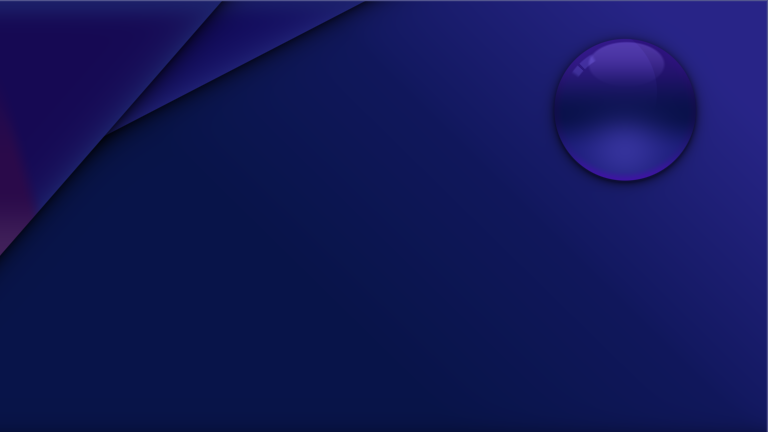
A Shadertoy shader for this background:

```glsl
// Deep blue diagonal gradient with two folded corner sheets and a glossy glass orb.
#define ORB_CENTER vec2(1.447, 0.746)
#define ORB_RADIUS 0.164
#define FOLD_SHADOW 0.020
#define NAVY vec3(0.032, 0.078, 0.285)
#define INDIGO vec3(0.066, 0.092, 0.365)
#define VIOLET vec3(0.155, 0.143, 0.530)
#define SHEEN vec3(0.115, 0.145, 0.430)
#define BORDER vec3(0.330, 0.340, 0.560)

float softness() { return 0.8 / iResolution.y; }

// Coverage of a shape whose signed distance is positive inside.
float cover(float d) { return smoothstep(-softness(), softness(), d); }

// Signed distance to the line a-b, positive on its left.
float lineSide(vec2 p, vec2 a, vec2 b) {
    vec2 dir = normalize(b - a);
    return dir.x * (p.y - a.y) - dir.y * (p.x - a.x);
}

float bell(float x, float width) { return exp(-x * x / (width * width)); }

// Two linear ramps along the diagonal, darker at the very bottom.
vec3 backdrop(vec2 p) {
    float t = dot(p, vec2(0.70, 0.714));
    vec3 col = mix(NAVY, INDIGO, clamp((t - 0.74) / 0.52, 0.0, 1.0));
    col = mix(col, VIOLET, clamp((t - 1.22) / 0.53, 0.0, 1.0));
    return col * (1.0 - 0.20 * exp(-p.y / 0.018));
}

// Lays a sheet over the colour below it, with a shadow beyond its edge.
vec3 layFold(vec3 below, vec3 sheet, float d) {
    float shadow = 0.65 * exp(-max(-d, 0.0) / FOLD_SHADOW);
    return mix(below * (1.0 - shadow), sheet, cover(d));
}

vec3 backSheet(vec2 p, float d) {
    vec3 col = mix(vec3(0.065, 0.035, 0.350), vec3(0.120, 0.125, 0.450), exp(-max(d, 0.0) / 0.045));
    return mix(col, SHEEN, 0.65 * bell(1.0 - p.y, 0.035));
}

vec3 frontSheet(vec2 p, float d) {
    vec3 col = mix(vec3(0.085, 0.035, 0.325), SHEEN, 0.85 * exp(-max(d, 0.0) / 0.035));
    col = mix(col, SHEEN, 0.8 * bell(1.0 - p.y, 0.04));
    // Warm wedge on the left, fading upward
    float wedge = lineSide(p, vec2(0.086, 0.514), vec2(0.0, 0.815));
    vec3 warm = mix(vec3(0.165, 0.040, 0.290), vec3(0.250, 0.125, 0.350), smoothstep(0.56, 0.42, p.y));
    return mix(col, warm, smoothstep(-0.02, 0.025, wedge) * smoothstep(0.88, 0.62, p.y));
}

// Glass orb in local coordinates, where the rim has length 1.
vec3 orbColor(vec2 q) {
    float r = length(q);
    vec3 col = mix(vec3(0.035, 0.065, 0.290), vec3(0.160, 0.075, 0.460), smoothstep(-0.05, 0.75, q.y));
    col = mix(col, vec3(0.105, 0.110, 0.470), smoothstep(-0.1, -0.6, q.y));

    // Light gathered near the base
    vec2 pool = (q - vec2(0.0, -0.58)) / vec2(0.55, 0.45);
    col = mix(col, vec3(0.215, 0.205, 0.620), 0.9 * exp(-dot(pool, pool)));

    // Faint curved reflection across the upper half
    float arc = cover((0.95 - length(q - vec2(-0.5, 0.25))) * ORB_RADIUS);
    col += vec3(0.025, 0.025, 0.050) * arc * smoothstep(-0.1, 0.6, q.y);

    // Rim tint, strongest at the base
    float rim = smoothstep(0.86, 1.0, r);
    col = mix(col, vec3(0.260, 0.070, 0.660), rim * (0.20 + 0.65 * smoothstep(-0.5, -1.0, q.y)));
    col *= 1.0 - 0.2 * rim * bell(q.y, 0.5);

    // Upper gloss
    float gloss = smoothstep(1.0, 0.90, length((q - vec2(0.02, 0.64)) / vec2(0.56, 0.33)));
    col += vec3(0.130, 0.130, 0.160) * gloss * smoothstep(0.25, 0.95, q.y);

    // Small window glints on the upper left
    float angle = atan(q.y, -q.x);
    float band = smoothstep(0.07, 0.04, abs(r - 0.86));
    float panes = smoothstep(0.24, 0.16, abs(angle - 0.82)) * smoothstep(0.01, 0.03, abs(angle - 0.77));
    return col + vec3(0.080, 0.085, 0.120) * band * panes;
}

void mainImage(out vec4 fragColor, in vec2 fragCoord) {
    vec2 p = fragCoord / iResolution.y;
    float aspect = iResolution.x / iResolution.y;
    vec3 col = backdrop(p);

    // Corner sheets, back to front
    float backEdge = lineSide(p, vec2(0.259, 0.694), vec2(0.850, 1.0));
    float frontEdge = lineSide(p, vec2(0.0, 0.408), vec2(0.516, 1.0));
    col = layFold(col, backSheet(p, backEdge), backEdge);
    col = layFold(col, frontSheet(p, frontEdge), frontEdge);

    // Orb with its drop shadow
    vec2 q = (p - ORB_CENTER) / ORB_RADIUS;
    float drop = length(q + vec2(0.0, 0.03)) - 1.0;
    col *= 1.0 - 0.5 * exp(-max(drop, 0.0) / 0.06);
    col = mix(col, orbColor(q), cover((1.0 - length(q)) * ORB_RADIUS));

    // Thin pale border along the top and right
    float border = cover(0.0027 - min(1.0 - p.y, aspect - p.x));
    col = mix(col, BORDER, border);

    fragColor = vec4(col, 1.0);
}
```
